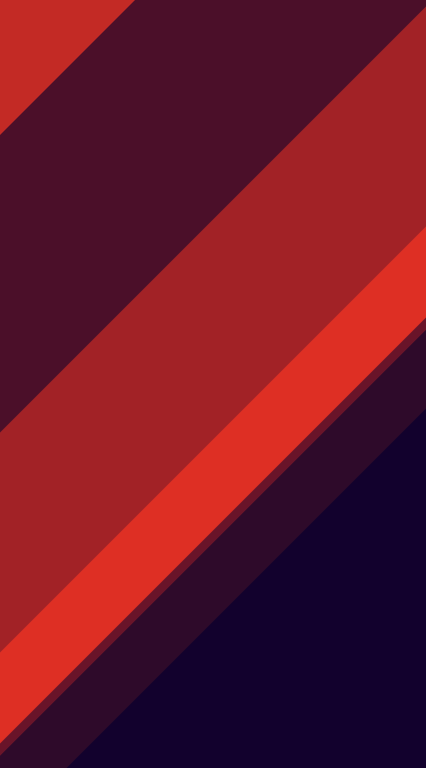
This background is drawn by a Shadertoy shader. Its source:

```glsl
// Flat diagonal bands in reds and plum, falling to deep navy at the lower right.

// Band colours, from the upper left corner to the lower right.
const vec3 BRICK   = vec3(0.765, 0.165, 0.145);
const vec3 PLUM    = vec3(0.295, 0.060, 0.160);
const vec3 CRIMSON = vec3(0.637, 0.135, 0.150);
const vec3 SCARLET = vec3(0.870, 0.185, 0.140);
const vec3 MAROON  = vec3(0.410, 0.080, 0.160);
const vec3 DUSK    = vec3(0.180, 0.040, 0.165);
const vec3 NAVY    = vec3(0.070, 0.005, 0.175);

// Band starts along x + depth, in canvas heights from the upper left corner.
const float PLUM_START    = 0.1758;
const float CRIMSON_START = 0.5632;
const float SCARLET_START = 0.8496;
const float MAROON_START  = 0.9681;
const float DUSK_START    = 0.9840;
const float NAVY_START    = 1.0866;

// Paints everything past a diagonal edge, softened over one pixel.
vec3 paintPast(vec3 base, vec3 paint, float along, float start) {
    float pixelDistance = (along - start) * iResolution.y / sqrt(2.0);
    return mix(base, paint, clamp(pixelDistance + 0.5, 0.0, 1.0));
}

void mainImage(out vec4 fragColor, in vec2 fragCoord) {
    vec2 uv = fragCoord / iResolution.y;
    float along = uv.x + 1.0 - uv.y;

    // Each band covers the one before it.
    vec3 color = BRICK;
    color = paintPast(color, PLUM, along, PLUM_START);
    color = paintPast(color, CRIMSON, along, CRIMSON_START);
    color = paintPast(color, SCARLET, along, SCARLET_START);
    color = paintPast(color, MAROON, along, MAROON_START);
    color = paintPast(color, DUSK, along, DUSK_START);
    color = paintPast(color, NAVY, along, NAVY_START);

    fragColor = vec4(color, 1.0);
}
```
